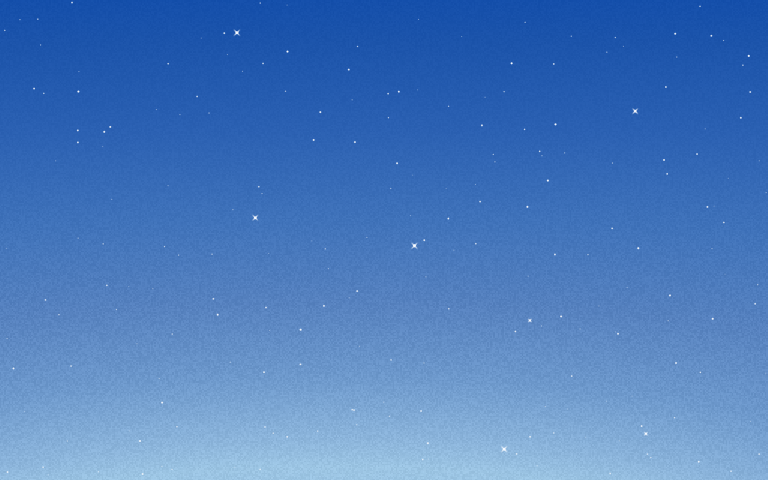
Give the GLSL for this background, as a WebGL 1 fragment shader.

```glsl
precision highp float;
// Blue twilight sky: bowed gradient with a pale horizon glow, fine grain and scattered stars.

uniform vec2 u_resolution;

float hash(vec2 p) {
  vec3 q = fract(vec3(p.xyx) * 0.1031);
  q += dot(q, q.yzx + 33.33);
  return fract((q.x + q.y) * q.z);
}

// Linear step between two heights
float ramp(float low, float high, float h) {
  return clamp((h - low) / (high - low), 0.0, 1.0);
}

vec3 skyColor(float h) {
  vec3 c = mix(vec3(0.61, 0.77, 0.89), vec3(0.55, 0.71, 0.86), ramp(0.0, 0.06, h));
  c = mix(c, vec3(0.43, 0.60, 0.80), ramp(0.06, 0.195, h));
  c = mix(c, vec3(0.34, 0.51, 0.75), ramp(0.195, 0.355, h));
  c = mix(c, vec3(0.25, 0.45, 0.73), ramp(0.355, 0.535, h));
  c = mix(c, vec3(0.17, 0.38, 0.70), ramp(0.535, 0.725, h));
  c = mix(c, vec3(0.11, 0.33, 0.67), ramp(0.725, 0.91, h));
  return mix(c, vec3(0.08, 0.31, 0.67), ramp(0.91, 1.0, h));
}

// Soft-edged disc, antialiased over one pixel
float disc(vec2 d, float radius, float pixel) {
  return 1.0 - smoothstep(radius - pixel, radius + pixel, length(d));
}

// Thin diagonal rays that fade away from the centre
float diagonalFlare(vec2 d, float reach, float pixel) {
  vec2 r = abs(vec2(d.x + d.y, d.x - d.y)) * 0.7071;
  float line = 1.0 - smoothstep(0.0, 0.0012 + pixel, min(r.x, r.y));
  return line * (1.0 - smoothstep(0.0, reach, max(r.x, r.y)));
}

// One jittered star per occupied grid cell
float starLayer(vec2 p, float cell, float density, float seed, float flare, float pixel) {
  vec2 id = floor(p / cell);
  vec2 key = id + seed;
  vec2 jitter = vec2(hash(key + 7.3), hash(key + 19.1));
  vec2 d = p - (id + 0.15 + 0.7 * jitter) * cell;
  float size = hash(key + 41.7);
  float radius = mix(0.0008, 0.0021, size * size) + flare * 0.0016;
  float light = disc(d, radius, pixel) * mix(0.35 + 0.65 * size, 1.0, flare);
  light = max(light, flare * diagonalFlare(d, 0.007 + 0.006 * size, pixel));
  return light * step(hash(key), density);
}

void main() {
  vec2 uv = gl_FragCoord.xy / u_resolution;
  vec2 p = gl_FragCoord.xy / u_resolution.y;
  float pixel = 0.75 / u_resolution.y;

  // Sky, with the horizon glow centred left of the middle
  float bow = 0.36 * (uv.x - 0.43) * (uv.x - 0.43) - 0.03;
  vec3 color = skyColor(uv.y + bow * (1.0 - uv.y) * (1.0 - uv.y));

  // Fine grain, strongest in the lower sky
  float grain = hash(floor(p * 320.0)) - 0.5;
  color += grain * mix(0.055, 0.02, smoothstep(0.2, 0.8, uv.y));

  // Two fields of small stars and a sparse field of flared ones
  float stars = 0.0;
  for (int i = 0; i < 2; i++) {
    float layer = float(i);
    vec2 shifted = p + layer * vec2(0.37, 0.21);
    stars = max(stars, starLayer(shifted, 0.065 + 0.03 * layer, 0.34, 13.0 + 57.0 * layer, 0.0, pixel));
  }
  float brightDensity = mix(0.12, 0.36, smoothstep(0.2, 0.7, floor(uv.y * 5.0) / 5.0));
  stars = max(stars, starLayer(p, 0.2, brightDensity, 83.0, 1.0, pixel));

  gl_FragColor = vec4(mix(color, vec3(0.97, 0.98, 1.0), stars), 1.0);
}
```
